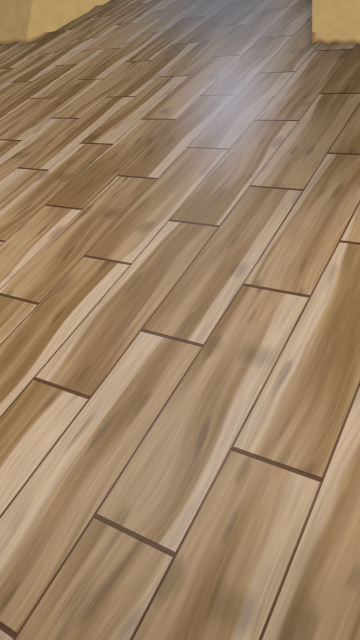
This texture is drawn by a Shadertoy shader. Its source:

```glsl
// Wood-look plank floor seen in perspective, running to a doorway between two walls.
// A projective map turns the canvas into plank units; rows step by a third of a plank.
// Hashed tones, warped grain and pale sapwood bands vary each plank under a cool sheen.

const vec3 BROWN  = vec3(0.53, 0.41, 0.27);
const vec3 TAN    = vec3(0.68, 0.56, 0.42);
const vec3 SAP    = vec3(0.77, 0.67, 0.56);
const vec3 GROUT  = vec3(0.32, 0.22, 0.15);
const vec3 WALL   = vec3(0.70, 0.59, 0.39);
const vec3 SHEEN  = vec3(0.69, 0.69, 0.76);
const vec3 SHADOW = vec3(0.40, 0.43, 0.49);

float hash(vec2 p) {
    return fract(sin(dot(p, vec2(127.1, 311.7))) * 43758.55);
}

float noise(vec2 p) {
    vec2 i = floor(p), f = fract(p);
    f = f * f * (3.0 - 2.0 * f);
    return mix(mix(hash(i), hash(i + vec2(1, 0)), f.x),
               mix(hash(i + vec2(0, 1)), hash(i + vec2(1, 1)), f.x), f.y);
}

// Canvas (x right, y down, width = 1) to floor: x counts rows, y counts lengths
vec2 floorMap(vec2 p) {
    float depth = p.y + 0.32 * p.x + 0.338;
    float across = p.x + 0.6375 * p.y - 1.188;
    return vec2(6.85 * across / depth + 0.05, 4.05 * (p.y - 0.3056) / depth);
}

// Soft elliptical spot, tilted by a shear
float glow(vec2 p, vec2 center, vec2 size, float shear) {
    vec2 d = p - center;
    d.x += shear * d.y;
    d /= size;
    return exp(-dot(d, d));
}

// Line of given half width at the integers, widened to the pixel footprint
float seam(float t, float halfWidth, float pixel) {
    float d = abs(fract(t + 0.5) - 0.5);
    float line = 1.0 - smoothstep(halfWidth - 0.6 * pixel, halfWidth + 0.6 * pixel, d);
    return line * min(1.0, 2.2 * halfWidth / pixel);
}

vec3 woodColor(vec2 q, vec2 id, float pixel) {
    float seed = hash(id) * 57.0;
    float bend = noise(vec2(q.y * 2.5 + seed, q.x * 1.5)) - 0.5;
    float g = q.x + 0.28 * bend;

    // Broad figure, medium streaks and fine grain
    float figure = noise(vec2(g * 4.0 + seed, q.y * 1.6 + seed));
    float streak = noise(vec2(g * 13.0 + seed, q.y * 2.2 - seed));
    float grain = noise(vec2(g * 42.0 - seed, q.y * 9.0 + seed)) - 0.5;
    float tone = 0.6 * figure + 0.4 * streak + 0.3 * (hash(id + 7.3) - 0.5);
    vec3 c = mix(BROWN, TAN, smoothstep(0.18, 0.72, tone));

    // Pale band along one side
    float side = hash(id + 3.1) < 0.5 ? g : 1.0 - g;
    float edge = mix(0.55, 1.0, hash(id + 5.7));
    float band = smoothstep(edge, edge + 0.07, side);
    c = mix(c, SAP, band * (0.72 + 0.28 * streak));

    // Sparse darker smudges
    float smudge = noise(vec2(g * 7.0 + seed, q.y * 6.0 - seed));
    c *= 1.0 - 0.16 * smoothstep(0.72, 0.95, smudge);
    return c * (1.0 + 0.14 * grain * exp(-8.0 * pixel));
}

vec3 floorColor(vec2 p) {
    vec2 uv = floorMap(p);
    vec2 pixel = fwidth(uv);
    float row = floor(uv.x);
    float along = uv.y + row / 3.0 - 0.46;
    vec2 id = vec2(row, floor(along));
    vec3 c = woodColor(vec2(fract(uv.x), fract(along)), id, pixel.x);

    float wear = 0.55 + 0.4 * noise(vec2(row * 3.0, uv.y * 5.0));
    float lines = max(seam(uv.x, 0.013, pixel.x) * wear,
                      seam(along, 0.007, pixel.y) * 0.85);
    c = mix(c, GROUT, lines);

    // Room light, doorway reflection and dim far floor
    c *= mix(0.83, 1.03, smoothstep(0.1, 0.8, p.y));
    c *= 1.0 - 0.14 * glow(p, vec2(0.92, 0.33), vec2(0.14, 0.3), 0.3);
    c *= 1.0 - 0.12 * smoothstep(1.25, 1.8, p.y);
    c = mix(c, SHADOW, 0.75 * glow(p, vec2(0.62, 0.0), vec2(0.26, 0.15), 0.0));
    c = mix(c, SHEEN, 0.72 * glow(p, vec2(0.64, 0.28), vec2(0.13, 0.19), 0.25));
    c = mix(c, SHEEN, 0.2 * glow(p, vec2(0.58, 0.6), vec2(0.24, 0.4), 0.3));
    return mix(c, SHEEN * 0.85, 0.2 * glow(p, vec2(0.5, 1.3), vec2(0.32, 0.35), 0.4));
}

// Signed distance to the walls, negative inside
float wallDistance(vec2 p) {
    float ragged = 0.008 * (noise(vec2(p.x * 45.0, 2.0)) - 0.5);
    float base = max(p.y - 0.12, p.y - 0.167 + 0.55 * p.x);
    float left = max(base, p.x - 0.488 - 0.22 * p.y);
    float right = max(p.y - 0.118, 0.868 - p.x);
    return min(left, right) + ragged;
}

void mainImage(out vec4 fragColor, in vec2 fragCoord) {
    vec2 p = fragCoord / iResolution.xy;
    p = vec2(p.x, (1.0 - p.y) * 16.0 / 9.0);
    float pixel = 1.0 / iResolution.x;
    vec3 c = floorColor(p);

    // Walls with a stained lower rim and a shaded corner
    float d = wallDistance(p);
    vec3 wall = WALL * (0.97 + 0.06 * noise(p * 60.0));
    wall *= 1.0 - 0.12 * (1.0 - smoothstep(0.085, 0.095, p.x + 0.15 * p.y));
    wall = mix(wall, GROUT * 1.4, 0.6 * smoothstep(-0.014, 0.0, d) * step(0.09, p.y));
    c *= 1.0 - 0.25 * exp(-max(d, 0.0) * 45.0);
    c = mix(c, wall, 1.0 - smoothstep(-pixel, pixel, d));

    fragColor = vec4(c, 1.0);
}
```
